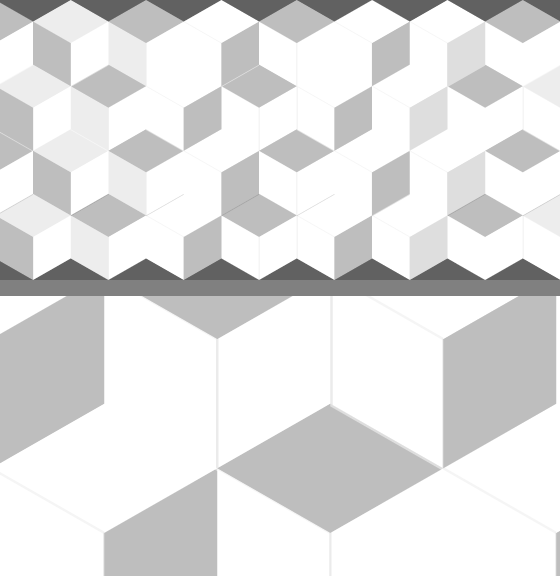
Top, the full canvas; bottom, a detail of the centre.
This pattern is drawn by a Shadertoy shader. Its source:

```glsl
// Four staggered rows of cubes on a dark ground, as a rhombille tiling.
// Each point finds its hexagon, then its face; shades cycle every seven cubes,
// with hairline seams between faces. Edges are smoothed by supersampling.

#define ROWS 4.0          // rows of cubes down the canvas
#define CUBE_WIDTH 0.2691 // cube width, in canvas heights
#define FIRST_CUBE 0.2526 // centre of cube 0 in the even rows
#define LAST_CUBE 7.0     // end cube, whose left face stays white
#define SEAM 0.0014       // half width of a seam, in canvas heights
#define GROUND 0.38
#define GREY 0.745
#define MID 0.87
#define LIGHT 0.93
#define SAMPLES 4

// Cube index in a row, and offset from its centre in -1..1
vec2 cubeAt(float u, float row) {
    float s = u + 0.5 * mod(row, 2.0);
    float index = floor(s + 0.5);
    return vec2(index, 2.0 * (s - index));
}

float topShade(int k) {
    if (k == 0) return LIGHT;
    return (k == 1 || k == 3 || k == 6) ? GREY : 1.0;
}

float leftShade(int k, float index) {
    if (k == 0 && index < LAST_CUBE) return GREY;
    return k == 1 ? LIGHT : 1.0;
}

float rightShade(int k) {
    if (k == 5) return MID;
    return (k == 2 || k == 4) ? GREY : 1.0;
}

// Grey level at p, in canvas heights from the lower left
float cubes(vec2 p) {
    // One row step is three units; the last row adds one more
    float units = 3.0 * ROWS + 1.0;
    float u = (p.x - FIRST_CUBE) / CUBE_WIDTH;
    float v = units * (1.0 - p.y);

    // Find the hexagon: points above its roof belong to the row before
    float row = floor(v / 3.0);
    vec2 cube = cubeAt(u, row);
    if (v - 3.0 * row < abs(cube.y)) {
        row -= 1.0;
        cube = cubeAt(u, row);
    }
    if (row < 0.0 || row >= ROWS) return GROUND;

    int k = int(mod(cube.x, 7.0));
    float d = cube.y;
    float a = abs(d);
    float q = v - 3.0 * row - 2.0;
    bool isTop = q < -a;
    float shade = isTop ? topShade(k)
                : d < 0.0 ? leftShade(k, cube.x) : rightShade(k);

    // Seams between the faces of one cube
    float halfWidth = 0.5 * CUBE_WIDTH;
    float slope = 0.866 / units;
    bool onSpine = !isTop && k != 6 && a * halfWidth < SEAM;
    bool onSide = !isTop && mod(row, 2.0) == 1.0 && (k == 4 || k == 0)
               && (1.0 + d) * halfWidth < 2.0 * SEAM;
    bool onFold = d < 0.0 && abs(q + a) * slope < SEAM;
    if (onSpine || onSide) shade = min(shade, 0.92);
    else if (onFold) shade = min(shade, 0.96);

    // Roof seams vary by row: pale on the middle rows, dark on the last
    bool onRoof = (q + 2.0 - a) * slope < 2.0 * SEAM;
    if (onRoof && d < 0.0 && row == 3.0) shade *= 0.87;
    if (onRoof && d < 0.0 && row == 1.0) shade = mix(shade, 1.0, 0.5);
    if (onRoof && d > 0.0 && row == 2.0) shade = mix(shade, 1.0, 0.5);
    return shade;
}

void mainImage(out vec4 fragColor, in vec2 fragCoord) {
    float sum = 0.0;
    for (int j = 0; j < SAMPLES; j++)
        for (int i = 0; i < SAMPLES; i++) {
            vec2 jitter = (vec2(i, j) + 0.5) / float(SAMPLES) - 0.5;
            sum += cubes((fragCoord + jitter) / iResolution.y);
        }
    fragColor = vec4(vec3(sum / float(SAMPLES * SAMPLES)), 1.0);
}
```
